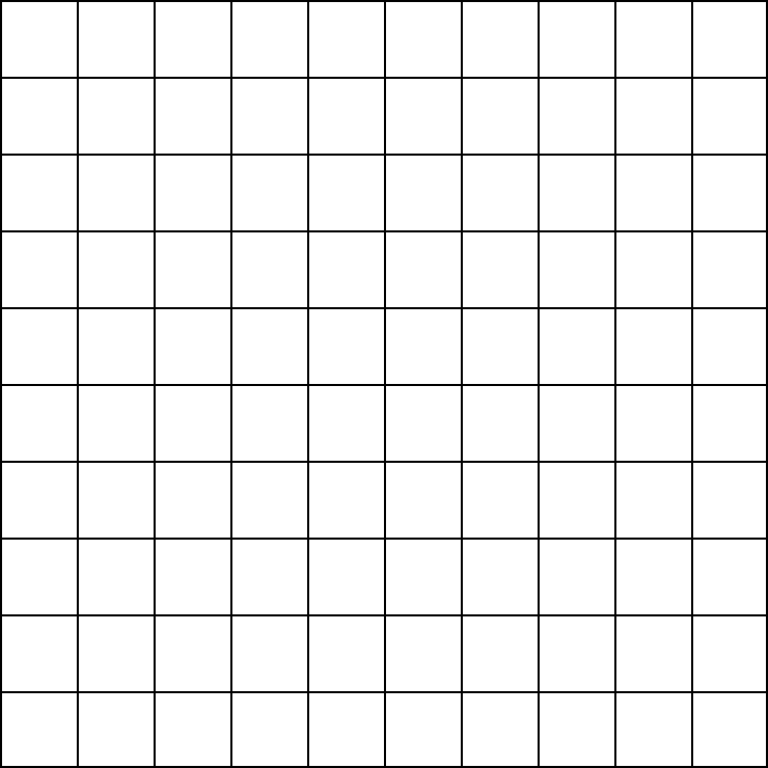
A WebGL 1 fragment shader for this pattern:

```glsl
precision highp float;
// A plain square grid: ten by ten white cells ruled with thin black lines.
// Each pixel finds its nearest line on both axes and measures the exact
// coverage of that line; the outermost lines are held inside the canvas.

uniform vec2 u_resolution;

const float CELLS = 10.0;          // repeats across and down
const float LINE_WIDTH = 0.0027;   // in canvas units
const float GRID_OFFSET = 0.0013;  // shift of the grid right and down
const vec3 PAPER_COLOR = vec3(1.0);
const vec3 LINE_COLOR = vec3(0.0);

// Centre of the nearest grid line on each axis, kept fully visible.
vec2 nearestLine(vec2 p) {
  vec2 index = floor((p - GRID_OFFSET) * CELLS + 0.5);
  float halfWidth = 0.5 * LINE_WIDTH;
  return clamp(index / CELLS + GRID_OFFSET, halfWidth, 1.0 - halfWidth);
}

// Share of a pixel covered by a line at the given distance, per axis.
vec2 lineCoverage(vec2 dist, vec2 pixel) {
  vec2 halfWidth = vec2(0.5 * LINE_WIDTH);
  vec2 upper = min(dist + 0.5 * pixel, halfWidth);
  vec2 lower = max(dist - 0.5 * pixel, -halfWidth);
  return clamp((upper - lower) / pixel, 0.0, 1.0);
}

void main() {
  vec2 pixel = 1.0 / u_resolution;
  vec2 p = gl_FragCoord.xy * pixel;
  p.y = 1.0 - p.y;  // measure down from the top edge

  // Union of the vertical and horizontal lines.
  vec2 coverage = lineCoverage(abs(p - nearestLine(p)), pixel);
  float ink = 1.0 - (1.0 - coverage.x) * (1.0 - coverage.y);

  gl_FragColor = vec4(mix(PAPER_COLOR, LINE_COLOR, ink), 1.0);
}
```
